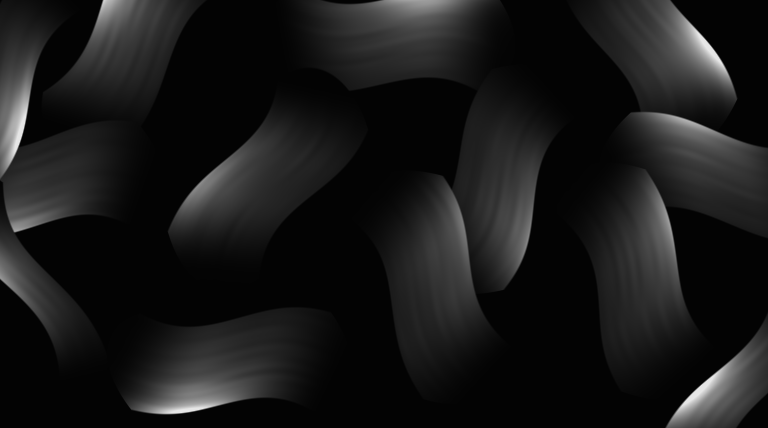
Write a Shadertoy shader that draws this background.

```glsl
const float GAP_TONE = 0.012;
const float BODY_TONE = 0.21;
const float HALF_WIDTH = 0.102;
const float HALF_LENGTH = 0.29;
const float BEND = 0.034;
const float BEND_FREQ = 11.0;
const float EDGE_BLUR = 0.0028;
const vec2 DOME_CENTRE = vec2(0.93, 0.45);

struct Ribbon {
    vec2 centre;
    float angle;
    float halfWidth;
    float litSide;   // +1 lights the left of its direction, -1 the right
    float bendSign;
};

float hash(vec2 p) {
    p = fract(p * vec2(0.1031, 0.1137));
    p += dot(p, p.yx + 33.33);
    return fract((p.x + p.y) * p.x * 7.31);
}

float valueNoise(vec2 p) {
    vec2 cell = floor(p), f = fract(p);
    f = f * f * (3.0 - 2.0 * f);
    return mix(mix(hash(cell), hash(cell + vec2(1, 0)), f.x),
               mix(hash(cell + vec2(0, 1)), hash(cell + vec2(1, 1)), f.x), f.y);
}

// Four interlaced courses of ribbons, wrapped over a shallow dome
Ribbon weave(int course, int index) {
    float i = float(index);
    Ribbon r = Ribbon(vec2(0), 0.0, HALF_WIDTH, 1.0, -1.0);
    if (course == 0) {            // upper arch
        float x = 0.31 + 0.6 * i;
        r.centre = vec2(x, 0.91);
        r.angle = -1.75 * (x - 0.9) - 0.1;
        r.bendSign = 1.0;
    } else if (course == 1) {     // middle, rising
        float x = 0.1 + 0.53 * i;
        r.centre = vec2(x, 0.58);
        r.angle = 1.05 - 1.1 * smoothstep(0.4, 0.8, abs(x - 0.9));
        r.litSide = mod(i, 2.0) * 2.0 - 1.0;
    } else if (course == 2) {     // lower, falling, with a sag
        float x = 0.07 + 0.47 * i;
        float sag = exp(-pow((x - 0.54) / 0.25, 2.0));
        r.centre = vec2(x, 0.34 - 0.19 * sag);
        r.angle = -1.12 + 1.0 * sag;
        r.halfWidth *= mix(0.2, 1.0, smoothstep(-0.2, 0.5, x));
        r.litSide = x > 0.8 ? 1.0 : -1.0;
    } else {                      // narrow corner pieces
        r.centre = vec2(1.74, 0.12) + i * vec2(-1.72, 0.7);
        r.angle = 1.02;
        r.halfWidth *= 0.6;
        r.litSide = 1.0 - 2.0 * i;
    }
    return r;
}

// Returns tone in x and coverage in y
vec2 shadeRibbon(vec2 p, Ribbon r) {
    vec2 along = vec2(cos(r.angle), sin(r.angle));
    vec2 d = p - r.centre;
    float u = dot(d, along);
    float v = dot(d, vec2(-along.y, along.x)) * r.litSide;

    // S-shaped outline with flared ends
    float across = v - BEND * r.bendSign * sin(BEND_FREQ * u);
    float halfWidth = r.halfWidth + 0.35 * u * u;
    float inside = halfWidth - abs(across);
    float cap = HALF_LENGTH - abs(u) - 0.6 * across * across / halfWidth;
    float cover = smoothstep(-EDGE_BLUR, EDGE_BLUR, min(inside, cap));

    // Soft body light that sinks into shadow at both ends
    float t = clamp(0.5 + 0.5 * across / halfWidth, 0.0, 1.0);
    float fade = smoothstep(0.26, 0.05, abs(u + 0.3 * across));
    float streaks = 0.88 + 0.24 * valueNoise(vec2(u * 7.0, across * 70.0) + r.centre * 40.0);
    float tone = BODY_TONE * fade * mix(0.4, 1.0, t) * streaks;

    // Gleam along the bulging edge, stronger towards the rim of the dome
    vec2 away = abs(r.centre - DOME_CENTRE);
    float power = min(0.15 + 0.9 * smoothstep(0.0, 0.5, away.y) + 0.25 * away.x, 0.95);
    float depth = max(halfWidth - across, 0.0);
    float reach = exp(-pow((u - 0.09 * r.bendSign) / 0.105, 2.0));
    float gleam = 0.65 * exp(-depth / 0.03) + 0.3 * exp(-depth / 0.1);
    tone += power * reach * gleam * streaks;
    return vec2(GAP_TONE + tone, cover);
}

void mainImage(out vec4 fragColor, in vec2 fragCoord) {
    vec2 p = fragCoord / iResolution.y;
    p.x *= 1.79 * iResolution.y / iResolution.x;

    // Slight warp keeps the weave from looking mechanical
    p += 0.02 * (vec2(valueNoise(p * 3.0), valueNoise(p * 3.0 + 17.0)) - 0.5);

    float tone = GAP_TONE;
    for (int course = 0; course < 4; course++) {
        int count = course == 3 ? 2 : 4;
        for (int i = 0; i < count; i++) {
            vec2 layer = shadeRibbon(p, weave(course, i));
            tone = mix(tone, layer.x, layer.y);
        }
    }
    fragColor = vec4(vec3(min(tone, 0.9)), 1.0);
}
```
